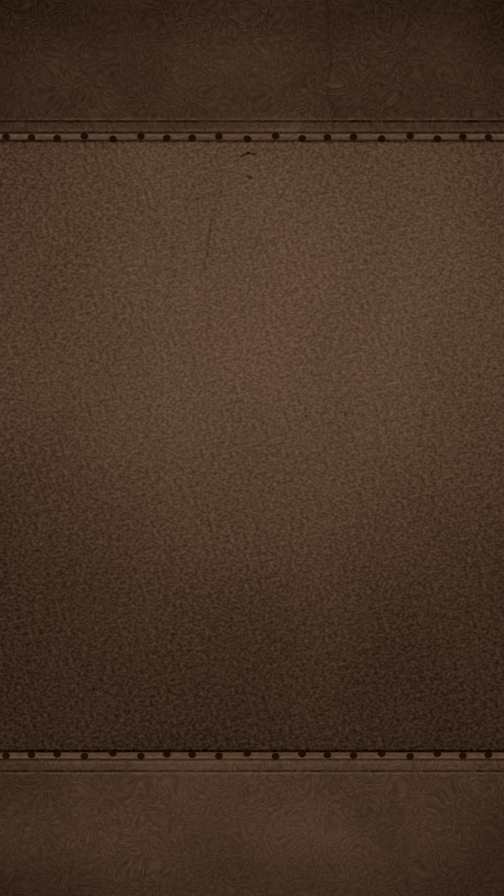
This texture is drawn by a WebGL 1 fragment shader. Its source:

```glsl
precision highp float;
// Brown leather sheet: a grained centre panel stitched between two darker hide bands.
// One signed distance, mirrored about the panel, places both seams and their stitches;
// gradient noise supplies the grain, wrinkles and broad worn patches.
uniform vec2 u_resolution;

#define TOP_SEAM 1.507
#define LOW_SEAM 0.278
#define STITCH_STEP 0.0535
#define STITCH_PHASE 0.0625
#define HEM_WIDTH 0.031
#define PANEL_DARK 0.212
#define PANEL_LIGHT 0.365
#define GRAIN 0.105
#define WRINKLE 0.130
#define MOTTLE 0.040

vec2 gradientAt(vec2 cell) {
  vec3 q = fract(cell.xyx * vec3(0.1031, 0.1030, 0.0973));
  q += dot(q, q.yzx + 33.33);
  float angle = 6.2832 * fract((q.x + q.y) * q.z);
  return vec2(cos(angle), sin(angle));
}

float noise(vec2 p) {
  vec2 i = floor(p), f = fract(p);
  vec2 w = f * f * f * (f * (f * 6.0 - 15.0) + 10.0);
  float a = dot(gradientAt(i), f);
  float b = dot(gradientAt(i + vec2(1, 0)), f - vec2(1, 0));
  float c = dot(gradientAt(i + vec2(0, 1)), f - vec2(0, 1));
  float d = dot(gradientAt(i + vec2(1, 1)), f - vec2(1, 1));
  return mix(mix(a, b, w.x), mix(c, d, w.x), w.y);
}

float fbm(vec2 p) {
  float sum = 0.0, gain = 0.6;
  for (int i = 0; i < 4; i++) {
    sum += gain * noise(p);
    p = p * 2.03 + 17.3;
    gain *= 0.5;
  }
  return sum;
}

// Soft line profile: one on the centre, fading over the given half width.
float line(float d, float halfWidth) {
  return exp(-d * d / (halfWidth * halfWidth));
}

float segment(vec2 p, vec2 a, vec2 b) {
  vec2 ab = b - a;
  return length(p - a - ab * clamp(dot(p - a, ab) / dot(ab, ab), 0.0, 1.0));
}

float panelTone(vec2 p) {
  float tone = mix(PANEL_DARK, PANEL_LIGHT, smoothstep(0.25, 1.08, p.y));
  tone -= 0.025 * smoothstep(1.2, 1.5, p.y);
  float side = 2.0 * p.x - 1.08;
  tone -= 0.055 * side * side * smoothstep(0.2, 0.7, p.y);
  tone += MOTTLE * fbm(p * vec2(4.0, 3.0) + 5.0);
  // Fine nap, sheared so that its cells do not line up with the pixel rows.
  vec2 nap = vec2(p.x + 0.31 * p.y, p.y - 0.23 * p.x);
  return tone + GRAIN * (noise(nap * vec2(142.0, 176.0)) + 0.45 * noise(nap.yx * 83.0 + 9.0));
}

float bandTone(vec2 p) {
  float upper = step(0.9, p.y);
  float side = 2.0 * p.x - 1.0;
  float tone = mix(0.29, 0.25, upper) - 0.05 * side * side;
  tone -= 0.04 * mix(smoothstep(0.14, 0.0, p.y), smoothstep(1.66, 1.78, p.y), upper);
  tone += MOTTLE * 1.3 * fbm(p * 5.0 + 31.0);
  // Ridged, warped noise at two scales forms the creases between hide pebbles.
  vec2 q = p + 0.03 * vec2(noise(p * 19.0), noise(p * 19.0 + 40.0));
  q = vec2(q.x + 0.4 * q.y, q.y - 0.3 * q.x);
  float ridge = min(abs(noise(q * vec2(44.0, 66.0))), 0.35);
  float pebble = min(abs(noise(q * vec2(85.0, 105.0) + 21.0)), 0.35);
  float worn = 0.8 + 0.9 * noise(p * 6.0 + 13.0);
  tone += WRINKLE * worn * (0.6 * ridge + 0.7 * pebble - 0.23);
  tone -= 0.025 * upper * line(p.x - 0.654 - 0.03 * noise(p * 12.0), 0.005);
  return tone + GRAIN * 0.55 * noise(q * 150.0 + 3.0);
}

// Scuffs and pinholes in the panel.
float scars(vec2 p) {
  float curve = p.x - 0.407 - 1.3 * pow(max(p.y - 1.24, 0.0), 2.0);
  float mark = 0.3 * line(curve + 0.008 * noise(p * 30.0), 0.003)
    * smoothstep(1.22, 1.26, p.y) * smoothstep(1.43, 1.34, p.y);
  mark += 0.8 * line(segment(p, vec2(0.479, 1.467), vec2(0.492, 1.474)), 0.0027);
  mark += 0.7 * line(segment(p, vec2(0.492, 1.474), vec2(0.506, 1.472)), 0.0027);
  mark += 0.9 * line(segment(p, vec2(0.493, 1.428), vec2(0.498, 1.424)), 0.003);
  for (int i = 0; i < 5; i++) {
    float k = float(i);
    vec2 pin = vec2(0.607 + 0.078 * k, 0.951 + 0.007 * sin(k * 2.4));
    mark += 0.7 * line(length(p - pin), 0.003);
  }
  return mark;
}

void main() {
  vec2 p = gl_FragCoord.xy / u_resolution * vec2(1.0, 16.0 / 9.0);
  float soft = 1.0 / u_resolution.x;
  // Distance outward from the stitch row, positive towards either band.
  float s = max(p.y - TOP_SEAM, LOW_SEAM - p.y);
  float panel = panelTone(p) - 0.17 * scars(p) - 0.025 * exp(min(s, 0.0) / 0.02);
  float tone = mix(panel, bandTone(p), smoothstep(-soft, soft, s + 0.008));

  // Folded hem: shaded groove, raised lip and pressed outer edge, unevenly worn.
  float wear = 1.0 + 1.1 * noise(p * vec2(38.0, 9.0));
  float hem = smoothstep(0.004, 0.010, s) * smoothstep(HEM_WIDTH, HEM_WIDTH - 0.004, s);
  tone += 0.02 * hem + 0.035 * wear * line(s - 0.013, 0.003);
  tone -= 0.09 * wear * line(s - HEM_WIDTH + 0.001, 0.0024);
  tone += 0.06 * wear * line(s - HEM_WIDTH - 0.0035, 0.0022);

  // Rounded thread lengths meet at dark punched holes.
  float along = (fract((p.x - STITCH_PHASE) / STITCH_STEP + 0.5) - 0.5) * STITCH_STEP;
  tone -= 0.13 * line(s + 0.0095, 0.0025) + 0.09 * line(s - 0.0075, 0.002);
  float thread = smoothstep(soft, -soft, abs(s) - 0.0058);
  float twist = 0.08 * noise(vec2(p.x * 90.0, s * 250.0));
  tone = mix(tone, 0.40 + twist - 0.10 * abs(s) / 0.0058, thread);
  tone -= 0.09 * line(s + 0.001, 0.0012) * thread;
  float row = floor((p.x - STITCH_PHASE) / STITCH_STEP + 0.5);
  vec2 jitter = 0.003 * vec2(sin(row * 5.1), sin(row * 3.7));
  float hole = length((vec2(along, s + 0.002) - jitter) / vec2(0.0075, 0.0068)) - 1.0;
  tone = mix(tone, 0.09, 0.92 * smoothstep(0.25, -0.25, hole));

  vec3 color = tone * vec3(1.0, 0.84, 0.69) - vec3(0.0, 0.034, 0.046);
  gl_FragColor = vec4(clamp(color, 0.0, 1.0), 1.0);
}
```
